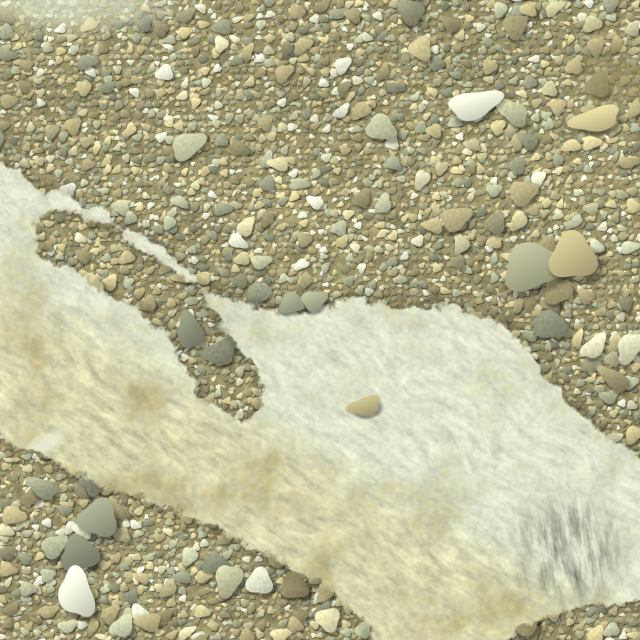
Write a Shadertoy shader that draws this texture.

```glsl
// Sunlit gravel with a pale, streaked slab of rock lying diagonally across it.

const vec3 TAN = vec3(0.78, 0.74, 0.55);
const vec3 GREY = vec3(0.69, 0.71, 0.59);
const vec3 PALE = vec3(0.93, 0.94, 0.85);
const vec3 SOIL = vec3(0.60, 0.57, 0.41);
const vec3 ROCK_TOP = vec3(0.88, 0.90, 0.80);
const vec3 ROCK_FRONT = vec3(0.85, 0.84, 0.68);
const vec3 STAIN = vec3(0.63, 0.59, 0.40);
const vec2 LIGHT = vec2(-0.55, 0.83);
const float SHADOW = 0.36;      // darkness of cast shadows
const float SOFTNESS = 0.0012;  // edge blur in canvas units
const float GRAIN_ANGLE = -0.65;

// Slab outline, clockwise from the upper left
const int CORNERS = 23;
const vec2 SLAB[CORNERS] = vec2[CORNERS](
    vec2(-0.05, 0.77), vec2(0.08, 0.70), vec2(0.17, 0.668), vec2(0.26, 0.603),
    vec2(0.345, 0.531), vec2(0.456, 0.508), vec2(0.56, 0.535), vec2(0.677, 0.523),
    vec2(0.794, 0.492), vec2(0.853, 0.414), vec2(0.911, 0.349), vec2(1.05, 0.24),
    vec2(1.05, 0.07), vec2(0.90, 0.055), vec2(0.79, 0.0), vec2(0.60, -0.03),
    vec2(0.565, 0.03), vec2(0.495, 0.09), vec2(0.42, 0.13), vec2(0.31, 0.19),
    vec2(0.19, 0.23), vec2(0.09, 0.272), vec2(-0.05, 0.35));

// Large stones: centre and radii, then hue (grey to tan) and brightness
const int BIG = 11;
const vec4 BIG_SHAPE[BIG] = vec4[BIG](
    vec4(0.742, 0.837, 0.042, 0.021), vec4(0.833, 0.583, 0.048, 0.035),
    vec4(0.895, 0.599, 0.036, 0.036), vec4(0.931, 0.814, 0.040, 0.018),
    vec4(0.297, 0.483, 0.019, 0.029), vec4(0.124, 0.134, 0.029, 0.027),
    vec4(0.120, 0.073, 0.026, 0.039), vec4(0.154, 0.190, 0.030, 0.029),
    vec4(0.456, 0.526, 0.020, 0.016), vec4(0.491, 0.531, 0.020, 0.015),
    vec4(0.570, 0.366, 0.026, 0.014));
const vec2 BIG_TONE[BIG] = vec2[BIG](
    vec2(0.1, 0.97), vec2(0.3, 0.45), vec2(0.8, 0.5), vec2(1.0, 0.75),
    vec2(0.0, 0.05), vec2(0.0, 0.05), vec2(0.5, 1.0), vec2(0.2, 0.35),
    vec2(0.0, 0.35), vec2(0.1, 0.5), vec2(1.0, 0.45));

vec2 hash2(vec2 p) {
    vec3 a = fract(p.xyx * vec3(0.1031, 0.103, 0.0973));
    a += dot(a, a.yzx + 33.33);
    return fract((a.xx + a.yz) * a.zy);
}

float corner(vec2 cell, vec2 f, vec2 o) {
    return dot(hash2(cell + o + 50.0) * 2.0 - 1.0, f - o);
}

float gradientNoise(vec2 p) {
    vec2 c = floor(p), f = fract(p), u = f * f * f * (f * (f * 6.0 - 15.0) + 10.0);
    return mix(mix(corner(c, f, vec2(0)), corner(c, f, vec2(1, 0)), u.x),
               mix(corner(c, f, vec2(0, 1)), corner(c, f, vec2(1)), u.x), u.y);
}

float fbm(vec2 p) {
    float sum = 0.0, amp = 1.0;
    for (int i = 0; i < 4; i++, amp *= 0.6, p = p * 2.03 + 17.0) sum += amp * gradientNoise(p);
    return sum;
}

mat2 rotation(float a) { return mat2(cos(a), -sin(a), sin(a), cos(a)); }

float segment(vec2 p, vec2 a, vec2 b) {
    vec2 ab = b - a;
    return length(p - a - ab * clamp(dot(p - a, ab) / dot(ab, ab), 0.0, 1.0));
}

float slabDistance(vec2 p) {
    float d = 10.0, side = 1.0;
    for (int i = 0; i < CORNERS; i++) {
        vec2 a = SLAB[i], b = SLAB[(i + 1) % CORNERS];
        d = min(d, segment(p, a, b));
        if ((a.y > p.y) != (b.y > p.y) && p.x < a.x + (b.x - a.x) * (p.y - a.y) / (b.y - a.y)) side = -side;
    }
    return side * d;
}

// Soft elliptical spot, 1 at the centre and 0 at the rim
float spot(vec2 p, vec2 centre, vec2 radii) {
    return 1.0 - smoothstep(0.2, 1.0, length((p - centre) / radii));
}

vec3 stoneTint(vec2 tone) {
    vec3 tint = mix(GREY, TAN, smoothstep(0.15, 0.7, tone.x)) * mix(0.76, 1.2, tone.y);
    return mix(tint, PALE, smoothstep(0.86, 0.97, tone.y));
}

// Paints one lit ellipse with its shadow; q is the offset from its centre
void layStone(inout vec3 col, vec2 q, vec2 r, float angle, vec2 tone, float blur) {
    float size = min(r.x, r.y);
    mat2 turn = rotation(angle);
    vec2 body = turn * q / r, shadowPos = turn * (q + LIGHT * size * 0.35) / r;
    float wobble = 0.16 * sin(atan(body.y, body.x) * 3.0 + tone.x * 40.0);
    float d = (length(body) - 1.0 + wobble) * size;
    float shade = 1.0 - smoothstep(-0.15, 0.25, length(shadowPos) - 1.0 + wobble);
    col *= 1.0 - SHADOW * shade;
    float lit = 1.0 + 0.15 * clamp(dot(q / r, LIGHT), -1.5, 1.5);
    col = mix(col, stoneTint(tone) * lit, 1.0 - smoothstep(-blur, blur, d));
}

void layGravel(inout vec3 col, vec2 p, float scale, float density, float blur) {
    vec2 q = p * scale, cell = floor(q);
    for (int j = 1; j >= -1; j--) for (int i = -1; i <= 1; i++) {
        vec2 id = cell + vec2(i, j) + 7.0;
        vec2 place = hash2(id + scale), form = hash2(id + scale * 2.0 + 31.0);
        if (hash2(id + 83.0).x > density) continue;
        vec2 centre = id - 7.0 + 0.2 + 0.6 * place;
        vec2 radii = vec2(mix(0.32, 0.56, form.x), mix(0.24, 0.40, form.y));
        layStone(col, q - centre, radii, (place.x - 0.35) * 2.0, hash2(id + 131.0), blur * scale);
    }
}

vec3 rockColor(vec2 p) {
    vec2 g = rotation(GRAIN_ANGLE) * p + 0.02 * gradientNoise(p * 9.0);
    float streaks = fbm(g * vec2(24.0, 65.0)), blotch = fbm(p * 11.0 + 5.0);
    float front = smoothstep(-0.06, 0.07, 0.56 - 0.55 * p.x - p.y);
    vec3 col = mix(ROCK_TOP, ROCK_FRONT, front);
    col = mix(col, STAIN, smoothstep(0.0, 0.7, blotch + 0.6 * streaks) * mix(0.3, 0.6, front));
    col *= 1.0 + mix(0.15, 0.22, front) * streaks + 0.07 * gradientNoise(p * 130.0);
    // Upright grooves on the broken right face
    float grooves = fbm(vec2(p.x * 55.0 + p.y * 9.0, p.y * 13.0));
    col *= 1.0 - spot(p, vec2(0.89, 0.14), vec2(0.13, 0.12)) * (0.12 + 0.5 * max(grooves, -0.2));
    return mix(col, PALE, 0.8 * spot(rotation(0.55) * (p - vec2(0.07, 0.305)), vec2(0), vec2(0.06, 0.02)));
}

void mainImage(out vec4 fragColor, in vec2 fragCoord) {
    vec2 p = fragCoord / iResolution.xy;
    float blur = max(SOFTNESS, 0.7 / iResolution.y);
    // Gravel from fine to coarse
    float coarse = max(smoothstep(0.55, 0.9, p.x), 1.0 - smoothstep(0.2, 0.4, p.y));
    vec3 col = SOIL * (1.0 + 0.25 * fbm(p * 40.0));
    layGravel(col, p, 95.0, 0.9, blur);
    layGravel(col, p, 58.0, 0.6, blur);
    layGravel(col, p, 33.0, 0.20 + 0.20 * coarse, blur);
    layGravel(col, p, 19.0, 0.03 + 0.20 * coarse, blur);
    col *= 1.0 + 0.10 * fbm(p * 5.0) + 0.12 * gradientNoise(p * 170.0);
    col = mix(col, STAIN * 0.9, 0.5 * spot(p, vec2(0.97, 0.88), vec2(0.13, 0.07)));
    col = mix(col, rockColor(p), 0.75 * spot(p, vec2(0.11, 1.0), vec2(0.22, 0.07)));
    // Slab, cut by a gravel-filled gully
    float gully = min(segment(p, vec2(0.10, 0.63), vec2(0.26, 0.54)),
                      segment(p, vec2(0.27, 0.53), vec2(0.37, 0.385))) - 0.043;
    float edge = max(slabDistance(p), -gully) + 0.018 * fbm(p * 24.0);
    col *= 1.0 - 0.18 * (1.0 - smoothstep(0.0, 0.025, edge));
    col = mix(col, rockColor(p), 1.0 - smoothstep(-0.004, 0.004, edge));
    // Large stones on top
    for (int i = 0; i < BIG; i++)
        layStone(col, p - BIG_SHAPE[i].xy, BIG_SHAPE[i].zw, 0.25, BIG_TONE[i], blur);
    fragColor = vec4(clamp(col, 0.0, 1.0), 1.0);
}
```
